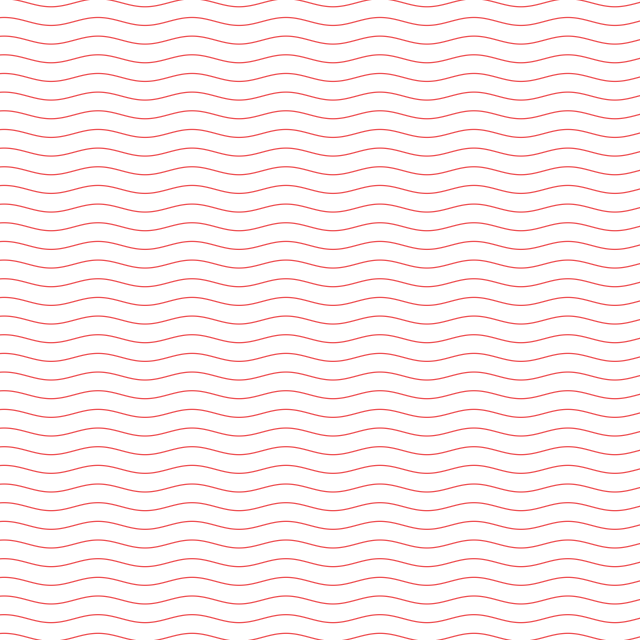
A three.js fragment shader for this pattern:

```glsl
// Thin coral wavy lines stacked evenly on white.
// One sine curve is repeated up the canvas with fract, and its slope-corrected
// distance is turned into an antialiased stroke of constant width.

varying vec2 vUv;

const float TAU = 6.2831853;

// Layout, in fractions of the canvas
const float WAVE_LENGTH = 0.14683;  // about 6.81 waves across
const float CREST_X     = 0.1532;   // position of the first full crest
const float AMPLITUDE   = 0.00622;
const float ROW_PITCH   = 0.02916;  // about 34.3 rows up
const float FIRST_ROW_Y = 0.0042;   // midline of the lowest row
const float LINE_WIDTH  = 0.0020;

const vec3 PAPER = vec3(1.0);
const vec3 INK   = vec3(0.932, 0.315, 0.325);

// Distance from p to the nearest wavy line
float waveDistance(vec2 p) {
  float phase = TAU * (p.x - CREST_X) / WAVE_LENGTH;
  float height = AMPLITUDE * cos(phase);
  float slope = -AMPLITUDE * TAU / WAVE_LENGTH * sin(phase);
  float row = (p.y - FIRST_ROW_Y - height) / ROW_PITCH;
  float offset = (fract(row + 0.5) - 0.5) * ROW_PITCH;
  return abs(offset) / sqrt(1.0 + slope * slope);
}

// Share of a pixel covered by a stroke at the given distance
float strokeCoverage(float dist, float width, float pixel) {
  float inner = max(dist - 0.5 * pixel, -0.5 * width);
  float outer = min(dist + 0.5 * pixel, 0.5 * width);
  return clamp((outer - inner) / pixel, 0.0, 1.0);
}

void main() {
  float pixel = max(fwidth(vUv.y), 0.00001);
  float ink = strokeCoverage(waveDistance(vUv), LINE_WIDTH, pixel);
  gl_FragColor = vec4(mix(PAPER, INK, ink), 1.0);
}
```
